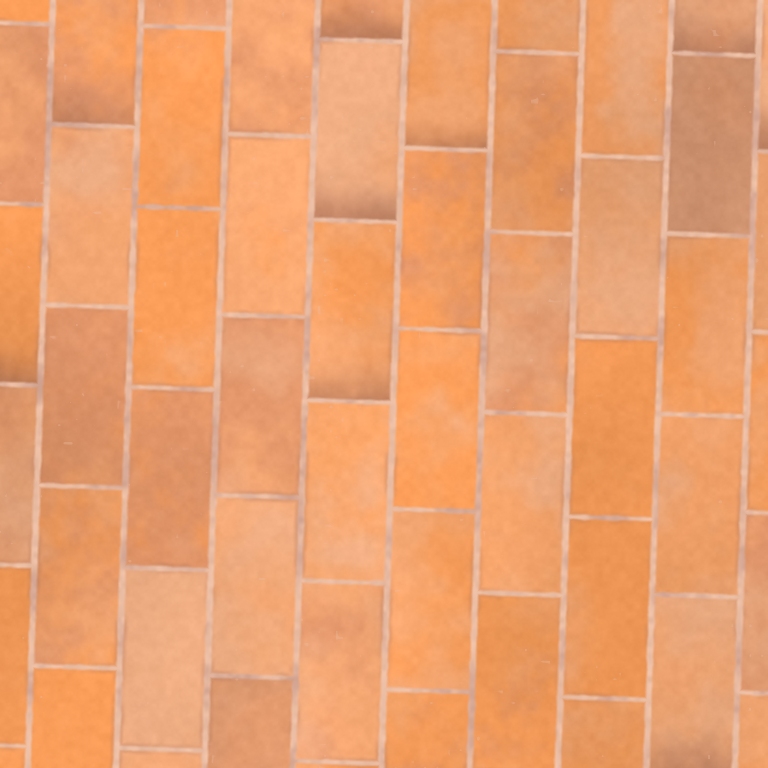
Write a three.js fragment shader that draws this texture.

```glsl
varying vec2 vUv;

#define TILE_SIZE vec2(0.1151, 0.2350)
#define FIRST_JOINT vec2(0.0360, 0.0508)
#define LEAN 0.033
#define STAGGER 0.1328
#define DRIFT 0.021
#define JOINT_HALF vec2(0.0042, 0.0030)
#define EDGE_SOFT 0.0025
#define EDGE_WEAR 0.0026
#define SCORCH_SHARE 0.33
#define GRAIN 0.055
#define BROAD_SHADE 0.12

const vec3 APRICOT = vec3(0.945, 0.645, 0.44);
const vec3 ORANGE = vec3(0.96, 0.605, 0.345);
const vec3 TERRACOTTA = vec3(0.87, 0.575, 0.41);
const vec3 PALE_CLAY = vec3(0.915, 0.67, 0.515);
const vec3 SCORCH = vec3(0.70, 0.47, 0.36);
const vec3 MORTAR = vec3(0.92, 0.74, 0.64);
const vec3 GREY_MORTAR = vec3(0.80, 0.62, 0.56);

float hash(vec2 p) {
  vec3 q = fract(vec3(p.xyx) * 0.1031);
  q += dot(q, q.yzx + 33.33);
  return fract((q.x + q.y) * q.z);
}

float noise(vec2 p) {
  vec2 i = floor(p), f = fract(p);
  f = f * f * (3.0 - 2.0 * f);
  return mix(mix(hash(i), hash(i + vec2(1.0, 0.0)), f.x),
             mix(hash(i + vec2(0.0, 1.0)), hash(i + 1.0), f.x), f.y);
}

float fbm(vec2 p) {
  float sum = 0.0, amp = 0.5;
  for (int i = 0; i < 4; i++) {
    sum += amp * noise(p);
    p = p * 2.03 + 17.3;
    amp *= 0.5;
  }
  return sum / 0.9375;
}

// Tile index in xy, position inside the tile in zw (w runs downward)
vec4 tileAt(vec2 p) {
  float across = (p.x - FIRST_JOINT.x - LEAN * p.y) / TILE_SIZE.x + 1.0;
  float column = floor(across);
  float fx = across - column;
  float start = FIRST_JOINT.y + STAGGER * mod(column, 2.0)
              + DRIFT * sin((column - 3.8) * 0.45)
              + LEAN * (fx - 0.5) * TILE_SIZE.x;
  float down = (1.0 - p.y - start) / TILE_SIZE.y;
  float row = floor(down);
  return vec4(column, row + 2.0, fx, down - row);
}

vec3 clayColor(vec2 p, vec2 id, vec2 f) {
  vec2 q = p + id * 3.7;
  float cloud = fbm(q * 11.0);
  float patches = fbm(q * 19.0 + 40.0);
  float tone = hash(id + 3.0), fired = hash(id + 21.0), dusty = hash(id + 47.0);

  vec3 color = mix(APRICOT, ORANGE, smoothstep(0.35, 0.75, cloud + (tone - 0.5) * 0.8));
  color = mix(color, TERRACOTTA, 0.9 * smoothstep(0.60, 1.05, fired + (patches - 0.5) * 0.9));
  color = mix(color, PALE_CLAY, 0.9 * smoothstep(0.55, 1.0, dusty + (cloud - 0.5) * 0.9));

  // Scorched lower ends and a rare dark tile
  float burnt = step(1.0 - SCORCH_SHARE, hash(id + 71.0));
  float burn = smoothstep(0.70, 1.08, f.y + (cloud - 0.5) * 0.35);
  color = mix(color, SCORCH, 0.85 * burnt * burn);
  color = mix(color, SCORCH, 0.45 * step(0.975, hash(id + 93.0)) * (0.6 + 0.6 * patches));

  // Broad drift over the floor and within each tile
  color *= 1.0 + BROAD_SHADE * (noise(p * 2.6 + 4.0) - 0.5) + 0.07 * (noise(q * 6.0 + 11.0) - 0.5);

  // Fine grain and faint chips
  color += GRAIN * (fbm(p * 100.0) - 0.5);
  float chip = smoothstep(0.90, 0.98, noise(p * 130.0 + 9.0)) * step(0.6, patches);
  return mix(color, MORTAR, 0.35 * chip);
}

void main() {
  vec4 tile = tileAt(vUv);
  vec2 id = tile.xy, f = tile.zw;

  // Distance to the worn tile edge, positive inside
  vec2 edge = (0.5 - abs(f - 0.5)) * TILE_SIZE - JOINT_HALF;
  float wear = (fbm(vUv * 75.0) - 0.5) * EDGE_WEAR;
  float inside = min(edge.x, edge.y) + wear;
  float face = smoothstep(-EDGE_SOFT, EDGE_SOFT, inside);

  // Clay with a dim rim, patchy along the joints
  vec3 clay = clayColor(vUv, id, f);
  float rim = (1.0 - smoothstep(0.0, 0.007, inside)) * smoothstep(0.4, 0.75, fbm(vUv * 18.0 + 5.0));
  clay = mix(clay, SCORCH, 0.35 * rim);

  // Mortar stained grey in places
  float stain = smoothstep(0.45, 0.75, fbm(vUv * vec2(24.0, 18.0) + 60.0));
  vec3 joint = mix(MORTAR, GREY_MORTAR, 0.7 * stain);
  joint += 0.06 * (noise(vUv * 130.0) - 0.5);

  gl_FragColor = vec4(clamp(mix(joint, clay, face), 0.0, 1.0), 1.0);
}
```
